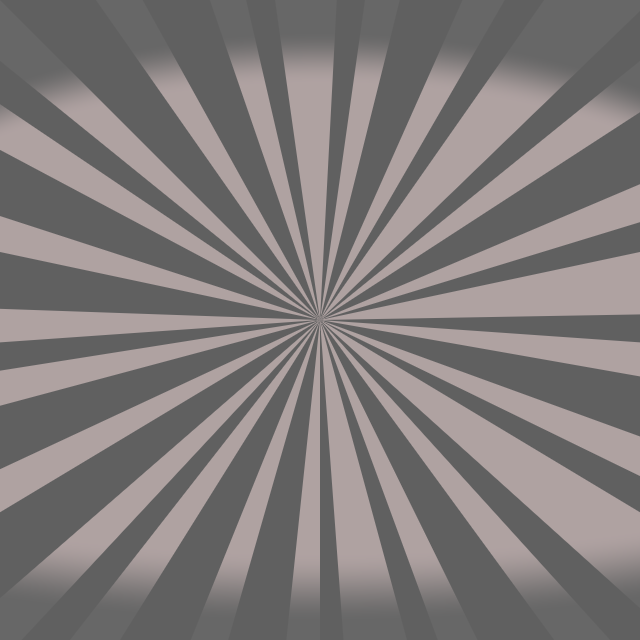
This background is drawn by a WebGL 2 fragment shader. Its source:

```glsl
#version 300 es
precision highp float;
// Muted pink sunburst on grey, with rays fading out behind a soft oval glow.

uniform vec2 u_resolution;
out vec4 fragColor;

const vec3 BASE_GREY = vec3(0.378);
const vec3 FADED_RAY = vec3(0.402);
const vec3 BRIGHT_RAY = vec3(0.686, 0.634, 0.632);

// Signed angular distance in degrees to one ray repeated every period.
float ray(float angle, float start, float width, float period) {
    float offset = angle - start - 0.5 * width;
    return 0.5 * width - abs(mod(offset + 0.5 * period, period) - 0.5 * period);
}

// One group of three rays; the first has its own width.
float rayGroup(float angle, float firstWidth, float period) {
    float first = ray(angle, 0.0, firstWidth, period);
    float second = ray(angle, 16.0, 6.0, period);
    float third = ray(angle, 32.0, 6.0, period);
    return max(first, max(second, third));
}

// Wide groups on the right, narrow groups on the left, one stretched group below.
float burst(float angle) {
    float a = mod(angle - 318.0, 360.0);
    if (a < 170.0) return rayGroup(a, 11.0, 43.0);
    if (a < 314.5) return rayGroup(a - 188.0, 6.0, 43.0);
    return rayGroup(a - 316.2, 11.0, 43.8);
}

// Soft vertical falloff across the rim of an ellipse.
float ovalGlow(vec2 p, vec2 radii, float softness) {
    float x = p.x / radii.x;
    float rim = radii.y * sqrt(max(0.0, 1.0 - x * x));
    return smoothstep(-softness, softness, rim - abs(p.y));
}

void main() {
    float scale = min(u_resolution.x, u_resolution.y);
    vec2 p = (gl_FragCoord.xy - 0.5 * u_resolution) / scale;
    float pixel = 1.0 / scale;

    // Angular distance becomes arc length for even edge smoothing.
    float angle = degrees(atan(p.y, p.x));
    float edge = radians(burst(angle)) * length(p);
    float rays = clamp(0.5 + edge / pixel, 0.0, 1.0);

    // The glow is rounder above the centre and flatter below it.
    float glow = p.y > 0.0
        ? ovalGlow(p, vec2(0.818, 0.411), 0.042)
        : ovalGlow(p, vec2(1.24, 0.420), 0.056);

    vec3 rayColor = mix(FADED_RAY, BRIGHT_RAY, glow);
    fragColor = vec4(mix(BASE_GREY, rayColor, rays), 1.0);
}
```
